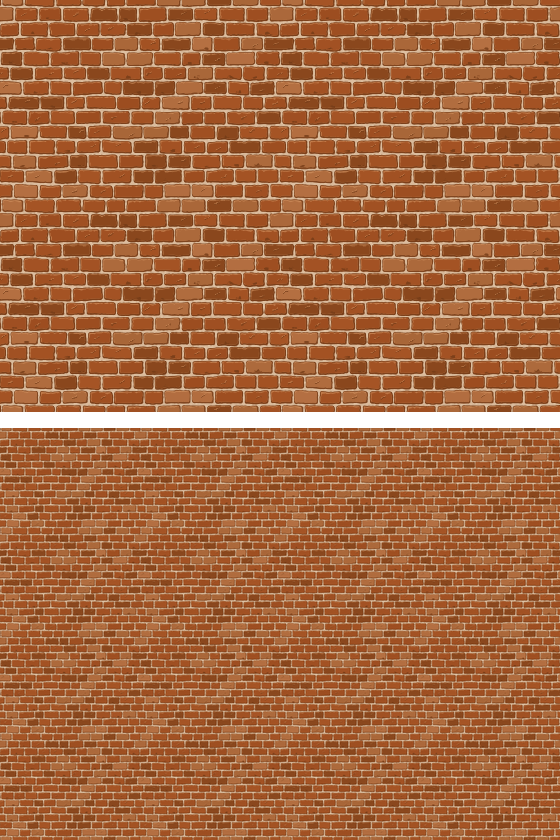
Top: one tile. Bottom: repeated 2 by 2.
This texture is drawn by a Shadertoy shader. Its source:

```glsl
// Cartoon brick wall: uneven clay bricks with dark outlines, lit rims and pale mortar

const vec2 TILE = vec2(11.0, 14.0);   // bricks and courses before the wall repeats
const float BRICK_ASPECT = 1.733;     // brick pitch over course height

float hash(vec2 p) {
    return fract(sin(dot(p, vec2(127.1, 311.7))) * 43758.5453);
}

vec2 wrap(vec2 cell, vec2 period) {
    return floor(mod(cell + 0.5, period));
}

// Value noise that wraps after a whole number of cells
float noise(vec2 p, vec2 period) {
    vec2 i = floor(p), f = fract(p);
    f = f * f * (3.0 - 2.0 * f);
    float a = hash(wrap(i, period));
    float b = hash(wrap(i + vec2(1, 0), period));
    float c = hash(wrap(i + vec2(0, 1), period));
    float d = hash(wrap(i + vec2(1, 1), period));
    return mix(mix(a, b, f.x), mix(c, d, f.x), f.y);
}

float roundBox(vec2 p, vec2 halfSize, float radius) {
    vec2 q = abs(p) - halfSize + radius;
    return length(max(q, 0.0)) + min(max(q.x, q.y), 0.0) - radius;
}

float fill(float d, float pixel) {
    return clamp(0.5 - d / pixel, 0.0, 1.0);
}

// Sideways displacement of the joint to the left of a brick
float jointShift(vec2 id) {
    return 0.32 * hash(wrap(id, TILE) + 41.0);
}

void mainImage(out vec4 fragColor, in vec2 fragCoord) {
    // Two tiles each way: 22 bricks across, 28 courses down
    vec2 p = fragCoord / iResolution.xy * TILE * 2.0 + vec2(0.0, 0.5);
    float pixel = 2.0 * TILE.y / iResolution.y;

    float rough = noise(p * vec2(5, 3), TILE * vec2(5, 3)) - 0.5;
    float grain = noise(p * vec2(14, 8), TILE * vec2(14, 8)) - 0.5;
    p.y += 0.1 * (noise(p, TILE) - 0.5);

    // Staggered courses with uneven brick lengths
    float row = floor(p.y);
    float wrappedRow = wrap(vec2(row), TILE).y;
    float x = p.x + 0.5 * mod(wrappedRow, 2.0) + 0.25 * hash(vec2(wrappedRow, 7.0));
    vec2 id = vec2(floor(x), row);
    if (x < id.x + jointShift(id)) id.x -= 1.0;
    float left = id.x + jointShift(id);
    float right = id.x + 1.0 + jointShift(id + vec2(1, 0));
    vec2 key = wrap(id, TILE);
    float kind = hash(key + 3.0), tone = hash(key + 17.0), wear = hash(key + 29.0);

    // Position inside the brick, slightly tilted
    vec2 q = vec2((x - 0.5 * (left + right)) * BRICK_ASPECT, p.y - row - 0.5);
    q.y += 0.05 * (tone - 0.5) * q.x;
    vec2 halfSize = vec2(0.5 * (right - left) * BRICK_ASPECT, 0.5)
                  - vec2(0.05, 0.045 + 0.03 * wear);

    // Dark body, and a face set toward the upper left
    float wobble = 0.06 * rough + 0.03 * grain;
    float body = roundBox(q, halfSize, 0.16) + wobble;
    vec2 faceSize = halfSize - vec2(0.075, 0.08);
    vec2 faceAt = q - vec2(-0.025, 0.03);
    float face = roundBox(faceAt, faceSize, 0.11) + 1.3 * wobble;
    float litThickness = 0.055 + 0.07 * rough + 0.04 * grain;
    float inner = roundBox(faceAt - vec2(0.7, -1.0) * litThickness, faceSize, 0.11)
                + 1.3 * wobble;

    // Clay: red, tan or burnt
    vec3 clay = mix(vec3(0.61, 0.30, 0.125), vec3(0.65, 0.33, 0.145), tone);
    if (kind < 0.2) clay = mix(vec3(0.66, 0.40, 0.22), vec3(0.71, 0.44, 0.26), tone);
    else if (kind > 0.85) clay = vec3(0.54, 0.28, 0.115);
    vec3 outline = mix(vec3(0.45, 0.23, 0.09), clay, 0.22);
    vec3 rim = mix(clay, vec3(0.85, 0.60, 0.40), 0.6);

    // Mortar, body, lit rim, face
    vec3 color = vec3(0.85, 0.73, 0.61) + 0.06 * grain;
    color = mix(color, outline, fill(body, pixel));
    color = mix(color, rim, fill(face, pixel));
    color = mix(color, clay, fill(max(inner, face), pixel));

    // Scratches and chips on worn bricks
    float worn = step(0.68, wear) * fill(face + 0.05, pixel);
    vec2 s = q - vec2(0.7 * (hash(key + 53.0) - 0.5), 0.3 * (tone - 0.5));
    float slope = s.y - 0.45 * s.x + 0.12 * grain;
    float span = abs(s.x) - 0.17;
    float groove = max(span, abs(slope) - 0.028);
    float glint = max(span, abs(slope - 0.055) - 0.025);
    color = mix(color, rim, worn * fill(glint, pixel));
    color = mix(color, outline, worn * fill(groove, pixel));
    float chip = length((q - vec2(0.5 * (tone - 0.5), -0.27)) * vec2(0.5, 1.0))
               - 0.07 + 0.15 * grain;
    color = mix(color, outline, step(wear, 0.2) * fill(max(chip, face), pixel));

    fragColor = vec4(color, 1.0);
}
```
